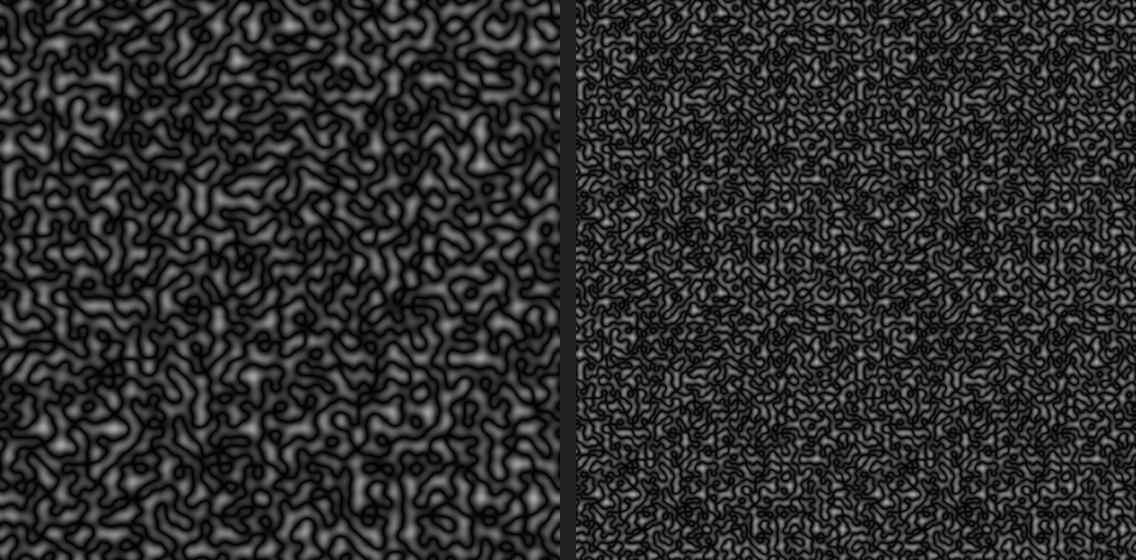
Left, the tile; right, the same tile 2 across and 2 down.
This texture is drawn by a WebGL 2 fragment shader. Its source:

```glsl
#version 300 es
precision highp float;

// Smoky grey blobs parted by thin winding black creases.
// Takes the absolute value of one octave of gradient noise, so each
// zero crossing folds into a crease; the lattice wraps to tile the canvas.

uniform vec2 u_resolution;
out vec4 fragColor;

const int CELLS = 32; // lattice cells across the canvas

uint hash(uvec2 v) {
    uint h = v.x * 1597334677u ^ (v.y + 71u) * 3812015801u;
    h = (h ^ (h >> 16)) * 2246822519u;
    h = (h ^ (h >> 13)) * 3266489917u;
    return h ^ (h >> 16);
}

// Unit vector in a random direction, the same on opposite edges
vec2 gradient(ivec2 node) {
    uvec2 wrapped = uvec2((node + CELLS) % CELLS);
    float angle = float(hash(wrapped) >> 8) / 16777216.0 * 6.2831853;
    return vec2(cos(angle), sin(angle));
}

float gradientNoise(vec2 p) {
    ivec2 cell = ivec2(floor(p));
    vec2 f = fract(p);
    vec2 fade = f * f * f * (f * (f * 6.0 - 15.0) + 10.0);
    float sum = 0.0;
    for (int y = 0; y < 2; y++) {
        for (int x = 0; x < 2; x++) {
            ivec2 corner = ivec2(x, y);
            vec2 weight = mix(1.0 - fade, fade, vec2(corner));
            sum += weight.x * weight.y * dot(gradient(cell + corner), f - vec2(corner));
        }
    }
    return sum;
}

void main() {
    vec2 uv = gl_FragCoord.xy / u_resolution;
    float grey = abs(gradientNoise(uv * float(CELLS)));
    fragColor = vec4(vec3(grey), 1.0);
}
```
